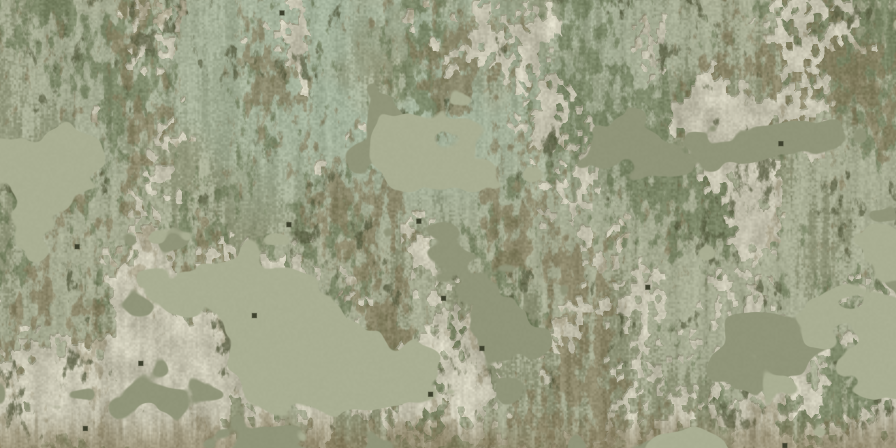
A Shadertoy shader for this texture:

```glsl
// Weathered wall: sage green paint flaking off pale plaster, with stains, streaks and smooth repairs.

const vec3 SAGE    = vec3(0.65, 0.67, 0.57);
const vec3 SHADE   = vec3(0.57, 0.59, 0.48);
const vec3 MINT    = vec3(0.65, 0.71, 0.62);
const vec3 MOSS    = vec3(0.44, 0.49, 0.36);
const vec3 RUST    = vec3(0.51, 0.47, 0.35);
const vec3 DEEP    = vec3(0.35, 0.37, 0.26);
const vec3 PLASTER = vec3(0.77, 0.76, 0.685);
const vec3 FILLER  = vec3(0.665, 0.685, 0.575);
const vec3 PUTTY   = vec3(0.565, 0.585, 0.475);

float hash(vec2 c) {
    vec3 q = fract(c.xyx * 0.1031);
    q += dot(q, q.yzx + 33.33);
    return fract((q.x + q.y) * q.z);
}

float noise(vec2 p) {
    vec2 i = floor(p), f = fract(p);
    f = f * f * (3.0 - 2.0 * f);
    vec2 e = vec2(1.0, 0.0);
    return mix(mix(hash(i), hash(i + e.xy), f.x),
               mix(hash(i + e.yx), hash(i + e.xx), f.x), f.y);
}

float fbm(vec2 p, float seed) {
    float sum = 0.0, amp = 0.533;
    p += seed * vec2(17.3, 9.7);
    for (int i = 0; i < 4; i++) {
        sum += amp * noise(p);
        p = p * 2.03 + 5.1;
        amp *= 0.5;
    }
    return sum;
}

// Cellular noise with square distance: xy = nearest centre, z = distance to it
vec3 cellular(vec2 p) {
    vec3 best = vec3(0.0, 0.0, 9.0);
    for (int y = -1; y <= 1; y++)
    for (int x = -1; x <= 1; x++) {
        vec2 cell = floor(p) + vec2(x, y);
        vec2 centre = cell + vec2(hash(cell + 3.7), hash(cell + 41.2));
        vec2 d = abs(p - centre);
        float dist = max(d.x, d.y);
        if (dist < best.z) best = vec3(centre, dist);
    }
    return best;
}

float bump(float x, float centre, float width) {
    float d = (x - centre) / width;
    return exp(-d * d);
}

// 1 where angular chips of paint have fallen off
float peeled(vec2 p, vec2 density) {
    vec2 id = cellular(p * density).xy;
    vec2 c = id / density;
    float upper = smoothstep(0.4, 0.6, c.y);
    float bias = 0.22 * bump(c.x, 0.34, 0.10)
               + 0.25 * upper * bump(c.x, 1.22, 0.09)
               + 0.17 * upper * bump(c.x, 1.72, 0.24)
               + 0.21 * smoothstep(0.55, 0.12, c.y)
               - 0.10 * upper;
    float field = fbm(c * vec2(8.0, 5.0), 2.0) + 0.24 * (hash(floor(id * 7.0)) - 0.5);
    return step(0.66, field + bias);
}

// Ragged stain: broad patches broken up by fine vertical speckle
float stain(vec2 p, vec2 scale, float seed, float level) {
    float field = fbm(p * scale, seed) + 0.75 * (fbm(p * vec2(65.0, 36.0), seed + 4.0) - 0.5);
    return smoothstep(level, level + 0.17, field);
}

// Smooth-edged repair blob
float repair(vec2 p, float seed, float level) {
    float field = fbm(p * vec2(3.6, 4.2), seed) - 0.14 * smoothstep(0.6, 0.85, p.y);
    return smoothstep(level, level + 0.012, field);
}

vec3 wall(vec2 p) {
    float grain = noise(p * 210.0) - 0.5;
    float streak = fbm(p * vec2(75.0, 6.0), 6.0) - 0.5;
    float foot = smoothstep(0.09, 0.0, p.y + 0.08 * streak);

    // Paint coat with mint bloom
    float mottle = fbm(p * vec2(7.0, 5.0), 1.0) + 0.5 * streak + 0.16 * grain;
    vec3 col = mix(SHADE, SAGE, smoothstep(0.33, 0.53, mottle));
    float bloom = bump(p.x, 0.85, 0.5) * smoothstep(0.4, 0.75, p.y);
    col = mix(col, MINT, bloom * smoothstep(0.35, 0.6, fbm(p * 4.0, 8.0)));
    col = mix(col, MOSS, 0.75 * stain(p, vec2(6.0, 4.5), 11.0, 0.56));
    col = mix(col, RUST, 0.65 * stain(p, vec2(7.0, 3.5), 13.0, 0.59));

    // Bare plaster, with a thin shadow under the paint edge
    vec2 density = vec2(74.0, 62.0);
    float bare = peeled(p, density);
    float lip = bare * (1.0 - peeled(p + vec2(-0.002, 0.004), density));
    vec3 plaster = PLASTER + 0.22 * (fbm(p * vec2(28.0, 20.0), 15.0) - 0.5);
    plaster = mix(plaster, RUST, 0.4 * stain(p, vec2(9.0, 6.0), 17.0, 0.60));
    col = mix(col, plaster, bare);
    col = mix(col, DEEP, 0.35 * lip);

    // Dark flecks and grime at the foot
    col = mix(col, DEEP, 0.75 * stain(p, vec2(14.0, 10.0), 19.0, 0.71));
    col = mix(col, RUST, 0.6 * foot);
    col += 0.11 * streak + 0.08 * grain;

    // Flat repairs cover everything below them
    col = mix(col, PUTTY + 0.012 * grain, repair(p, 23.0, 0.665));
    col = mix(col, FILLER + 0.012 * grain, repair(p, 29.0, 0.64));

    // Sparse nail holes
    vec3 nail = cellular(p * 5.0);
    float hole = smoothstep(0.035, 0.02, nail.z) * step(0.8, hash(floor(nail.xy * 9.0)));
    return mix(col, DEEP * 0.7, hole);
}

void mainImage(out vec4 fragColor, in vec2 fragCoord) {
    // Four samples per pixel smooth the chip edges
    vec3 sum = vec3(0.0);
    for (int i = 0; i < 4; i++) {
        vec2 offset = vec2(i % 2, i / 2) * 0.5 - 0.25;
        sum += wall((fragCoord + offset) / iResolution.y);
    }
    fragColor = vec4(sum * 0.25, 1.0);
}
```
